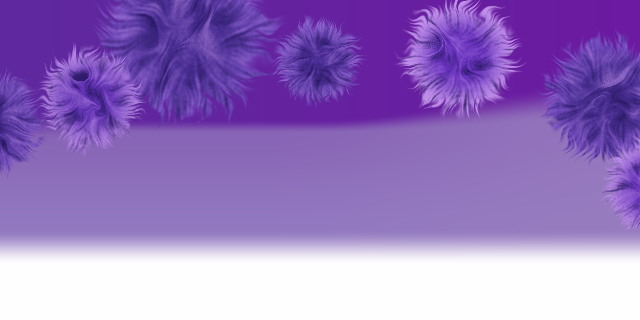
This background is drawn by a Shadertoy shader. Its source:

```glsl
// Furry violet balls hang over a purple backdrop that melts into white.
// Fur is gradient noise smeared along an outward, ruffled flow field;
// the wispy outline comes from noise sampled around each ball's rim.

const vec3 BACK_LEFT   = vec3(0.37, 0.16, 0.62);
const vec3 BACK_RIGHT  = vec3(0.42, 0.10, 0.63);
const vec3 HAZE_TOP    = vec3(0.53, 0.39, 0.71);
const vec3 HAZE_BOTTOM = vec3(0.57, 0.47, 0.75);
const vec3 HAZE_RIGHT  = vec3(0.60, 0.49, 0.75);
const vec3 FLOOR       = vec3(1.0, 0.995, 1.0);

const vec3 FUR_SHADOW  = vec3(0.13, 0.08, 0.35);
const vec3 FUR_DIM     = vec3(0.28, 0.18, 0.56);
const vec3 FUR_VIVID   = vec3(0.41, 0.20, 0.74);
const vec3 RIM_DIM     = vec3(0.42, 0.27, 0.72);
const vec3 RIM_BRIGHT  = vec3(0.76, 0.57, 0.92);

const float FLOOR_START = 0.285;  // height where the haze begins to whiten
const float FLOOR_END   = 0.170;
const float STRAND_FREQ = 22.0;
const float TUFT_FREQ   = 6.0;
const float RIM_FREQ    = 16.0;
const float RUFFLE      = 0.9;
const float SMEAR_STEP  = 0.035;
const int   SMEAR_STEPS = 10;
const float MAX_REACH   = 1.5;    // no hair lies beyond this many radii

// Centre x, y (canvas is 2 by 1), radius, rim brightness; back to front
const int BALL_COUNT = 7;
const vec4 BALLS[BALL_COUNT] = vec4[BALL_COUNT](
    vec4(-0.040, 0.615, 0.160, 0.15),
    vec4( 0.580, 0.890, 0.248, 0.10),
    vec4( 0.286, 0.693, 0.148, 0.75),
    vec4( 0.997, 0.807, 0.124, 0.20),
    vec4( 1.440, 0.823, 0.165, 1.00),
    vec4( 1.900, 0.690, 0.182, 0.05),
    vec4( 2.045, 0.415, 0.145, 0.90));

vec2 hashGradient(vec2 cell) {
    vec3 h = fract(cell.xyx * vec3(0.1031, 0.1030, 0.0973));
    h += dot(h, h.yzx + 33.33);
    float angle = 6.2832 * fract((h.x + h.y) * h.z);
    return vec2(cos(angle), sin(angle));
}

float gradientNoise(vec2 p) {
    vec2 i = floor(p), f = p - i;
    vec2 u = f * f * f * (f * (f * 6.0 - 15.0) + 10.0);
    vec2 e = vec2(1.0, 0.0);
    float a = dot(hashGradient(i), f);
    float b = dot(hashGradient(i + e.xy), f - e.xy);
    float c = dot(hashGradient(i + e.yx), f - e.yx);
    float d = dot(hashGradient(i + e.xx), f - e.xx);
    return mix(mix(a, b, u.x), mix(c, d, u.x), u.y);
}

vec3 backdrop(vec2 p) {
    float across = p.x * 0.5;
    vec3 wall = mix(BACK_LEFT, BACK_RIGHT, across);
    vec3 haze = mix(HAZE_BOTTOM, HAZE_TOP, smoothstep(0.28, 0.62, p.y));
    haze = mix(haze, HAZE_RIGHT, 0.7 * smoothstep(0.8, 2.0, p.x));

    // The haze edge climbs and softens towards the right
    float rise = smoothstep(1.0, 2.0, p.x);
    float edge = mix(0.605, 0.695, rise);
    float blur = mix(0.022, 0.065, rise) + 0.03 * smoothstep(0.4, 0.0, p.x);
    vec3 color = mix(haze, wall, smoothstep(edge - blur, edge + blur, p.y));
    return mix(FLOOR, color, smoothstep(FLOOR_END, FLOOR_START, p.y));
}

// Hair direction: outwards from the centre, ruffled by noise
vec2 furFlow(vec2 q, vec2 seed) {
    vec2 ruffle = vec2(gradientNoise(q * 2.6 + seed),
                       gradientNoise(q * 2.6 + seed + 31.7));
    return normalize(q + RUFFLE * ruffle + 1e-4);
}

// Colour in rgb, coverage in a; q is in ball radii
vec4 furBall(vec2 q, float glow, vec2 seed) {
    float dist = length(q);

    // Outline: hairs of uneven length, bent a little sideways
    float bend = 0.35 * gradientNoise(q * 2.5 + seed);
    vec2 dir = normalize(q + bend * vec2(-q.y, q.x) + 1e-4);
    float reach = 0.98 + 0.12 * gradientNoise(dir * 4.0 + seed)
                + 0.38 * gradientNoise(dir * RIM_FREQ + seed);
    float cover = smoothstep(0.13, -0.13, dist - reach);

    // Strands and tufts: noise averaged backwards along the hair
    float strand = 0.0, tuft = 0.0;
    vec2 s = q;
    for (int i = 0; i < SMEAR_STEPS; i++) {
        strand += gradientNoise(s * STRAND_FREQ + seed);
        tuft   += gradientNoise(s * TUFT_FREQ + seed + 7.3);
        s -= SMEAR_STEP * furFlow(s, seed);
    }
    strand /= float(SMEAR_STEPS);
    tuft   /= float(SMEAR_STEPS);

    // Deep tufts in the middle, paler hair tips at the rim
    float rim = smoothstep(0.35, 1.05, dist);
    vec3 body = mix(FUR_DIM, FUR_VIVID, glow);
    vec3 color = mix(body, mix(RIM_DIM, RIM_BRIGHT, glow), rim);
    float light = 1.1 * tuft * (1.0 - 0.6 * rim) + 1.3 * strand + 0.06 * q.y;
    color = mix(color, FUR_SHADOW, clamp(-2.0 * light, 0.0, 0.8));
    color = mix(color, RIM_BRIGHT, clamp(1.2 * light, 0.0, 0.6));
    return vec4(color, cover);
}

void mainImage(out vec4 fragColor, in vec2 fragCoord) {
    vec2 p = fragCoord / iResolution.xy * vec2(2.0, 1.0);
    vec3 color = backdrop(p);
    for (int i = 0; i < BALL_COUNT; i++) {
        vec2 q = (p - BALLS[i].xy) / BALLS[i].z;
        if (dot(q, q) > MAX_REACH * MAX_REACH) continue;
        vec4 fur = furBall(q, BALLS[i].w, vec2(17.3, 41.9) * float(i + 1));
        color = mix(color, fur.rgb, fur.a);
    }
    fragColor = vec4(color, 1.0);
}
```
